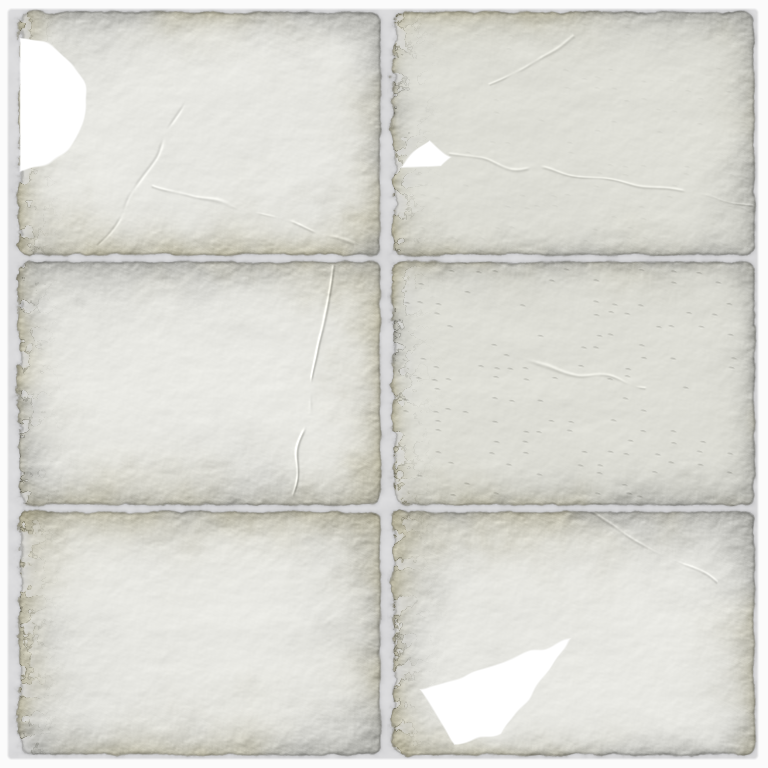
A Shadertoy shader for this texture:

```glsl
float hash(vec2 p) {
    vec3 q = fract(p.xyx * 0.1031);
    q += dot(q, q.yzx + 33.33);
    return fract((q.x + q.y) * q.z);
}

float noise(vec2 p) {
    vec2 i = floor(p), f = fract(p);
    f = f * f * (3.0 - 2.0 * f);
    return mix(mix(hash(i), hash(i + vec2(1, 0)), f.x),
               mix(hash(i + vec2(0, 1)), hash(i + vec2(1, 1)), f.x), f.y);
}

float fbm(vec2 p) {
    float sum = 0.0, amp = 0.53;
    for (int i = 0; i < 4; i++) {
        sum += amp * noise(p);
        p = p * 2.03 + 17.3;
        amp *= 0.5;
    }
    return sum;
}

float roundBox(vec2 p, vec2 halfSize, float r) {
    vec2 q = abs(p) - halfSize + r;
    return length(max(q, 0.0)) + min(max(q.x, q.y), 0.0) - r;
}

// Signed distance to the line a-b, positive on its left
float side(vec2 p, vec2 a, vec2 b) {
    vec2 d = normalize(b - a);
    return dot(p - a, vec2(-d.y, d.x));
}

// Convex four-sided hole, corners clockwise
float shard(vec2 p, vec2 a, vec2 b, vec2 c, vec2 d) {
    return max(max(side(p, a, b), side(p, b, c)), max(side(p, c, d), side(p, d, a)));
}

// Embossed crack: bright on one flank, dark on the other
float crack(vec2 p, vec2 a, vec2 b) {
    p += 0.014 * (vec2(noise(p * 24.0), noise(p * 24.0 + 7.0)) - 0.5);
    vec2 ab = b - a;
    vec2 r = p - a - ab * clamp(dot(p - a, ab) / dot(ab, ab), 0.0, 1.0);
    float relief = side(p, a, b) / 0.0015 * exp(-dot(r, r) / 0.000004);
    return relief * smoothstep(0.15, 0.6, noise(p * 40.0));
}

void mainImage(out vec4 fragColor, in vec2 fragCoord) {
    vec2 uv = fragCoord / iResolution.xy;
    float aa = 1.2 / iResolution.y;

    // Two columns, three rows of panes
    vec2 pitch = vec2(0.487, 0.3255), halfSize = vec2(0.235, 0.158);
    vec2 grid = (uv - vec2(0.0167, 0.0125)) / pitch;
    vec2 id = clamp(floor(grid), vec2(0), vec2(1, 2));
    vec2 p = (grid - id - 0.5) * pitch;
    float flatPane = id.x * step(0.5, id.y);
    float pitted = flatPane * (id.y > 1.5 ? 0.25 : 1.0);

    // Ragged outline, roughest on the left
    float rough = fbm(uv * 60.0);
    float leftEdge = exp(-(p.x + halfSize.x) / 0.018);
    float sd = roundBox(p, halfSize, 0.012) + (rough - 0.5) * (0.006 + 0.012 * min(leftEdge, 1.0));

    // Stained margins, each side with its own width
    vec4 depth = max(vec4(halfSize + p, halfSize - p), 0.0) * mix(0.55, 1.5, fbm(uv * 28.0));
    vec4 width;
    for (int i = 0; i < 4; i++)
        width[i] = mix(0.013, 0.032, hash(id * 7.0 + float(i) * 3.0 + 2.0));
    width *= 1.0 - 0.35 * flatPane;
    vec4 clean = 1.0 - 0.75 * exp(-depth / width);
    float stain = 1.0 - clean.x * clean.y * clean.z * clean.w;
    float olive = smoothstep(0.3, 0.7, fbm(uv * 7.0 + id * 5.0) + 0.25 * leftEdge - 0.1);

    // Glass body with a faint horizontal grain
    vec3 glass = mix(vec3(0.91, 0.91, 0.89), vec3(0.87, 0.87, 0.84), flatPane);
    glass += 0.035 * (fbm(uv * vec2(9, 30)) - 0.5);
    glass = mix(glass, mix(vec3(0.61, 0.61, 0.59), vec3(0.66, 0.64, 0.54), olive), stain);

    // Rippled relief, stronger near the rim
    float relief = fbm(uv * vec2(65, 90)) - fbm((uv + vec2(0.002, -0.003)) * vec2(65, 90));
    glass += relief * (0.06 + 0.4 * stain);

    // Flaked patches and contour lines along the left rim
    float flake = smoothstep(0.0, 0.8, leftEdge) * smoothstep(0.53, 0.6, rough);
    glass = mix(glass, vec3(0.86), 0.75 * flake);
    glass -= 0.2 * min(leftEdge, 1.0) * (1.0 - smoothstep(0.0, 0.03, abs(rough - 0.54)));

    // Scattered pits
    vec2 pitGrid = uv * vec2(52, 72), cell = floor(pitGrid);
    vec2 jitter = 0.3 + 0.4 * vec2(hash(cell + 11.0), hash(cell + 23.0));
    vec2 toPit = (fract(pitGrid) - jitter) * vec2(1.0, 1.5);
    toPit.y += 0.4 * toPit.x;
    float pit = (1.0 - smoothstep(0.1, 0.28, length(toPit))) * step(0.8, hash(cell));
    glass -= pitted * pit * (0.06 + 0.5 * toPit.y);

    // Long cracks
    float cracks = crack(uv, vec2(0.28, 0.92), vec2(0.13, 0.68))
        + crack(uv, vec2(0.2, 0.76), vec2(0.46, 0.685))
        + crack(uv, vec2(0.585, 0.795), vec2(0.975, 0.735))
        + crack(uv, vec2(0.64, 0.89), vec2(0.75, 0.95))
        + crack(uv, vec2(0.66, 0.53), vec2(0.84, 0.5))
        + crack(uv, vec2(0.765, 0.33), vec2(0.93, 0.24))
        + 2.0 * crack(uv, vec2(0.38, 0.362), vec2(0.436, 0.655));
    glass += 0.13 * cracks;

    // Dark rim line, then grout and pale outer margin
    glass *= 1.0 - 0.2 * exp(-sd * sd / 0.000006);
    vec3 grout = vec3(0.85, 0.85, 0.855) + 0.05 * (rough - 0.5);
    grout -= 0.12 * exp(-max(sd, 0.0) / 0.002);
    vec3 color = mix(glass, grout, smoothstep(-aa, aa, sd));
    float outer = roundBox(uv - vec2(0.4985, 0.5), vec2(0.487), 0.004);
    color = mix(color, vec3(0.985), smoothstep(-0.001, 0.002 + aa, outer));

    // Broken-out white holes
    vec2 w = uv + 0.006 * (vec2(noise(uv * 45.0), noise(uv * 45.0 + 9.0)) - 0.5);
    float hole = max(length(w - vec2(0.026, 0.865)) - 0.086, 0.026 - uv.x);
    hole = min(hole, shard(w, vec2(0.523, 0.782), vec2(0.558, 0.818), vec2(0.587, 0.795), vec2(0.575, 0.782)));
    hole = min(hole, shard(w, vec2(0.547, 0.102), vec2(0.742, 0.167), vec2(0.652, 0.045), vec2(0.592, 0.03)));
    color = mix(color, vec3(1.0), 1.0 - smoothstep(-aa, aa, hole));

    fragColor = vec4(clamp(color, 0.0, 1.0), 1.0);
}
```
